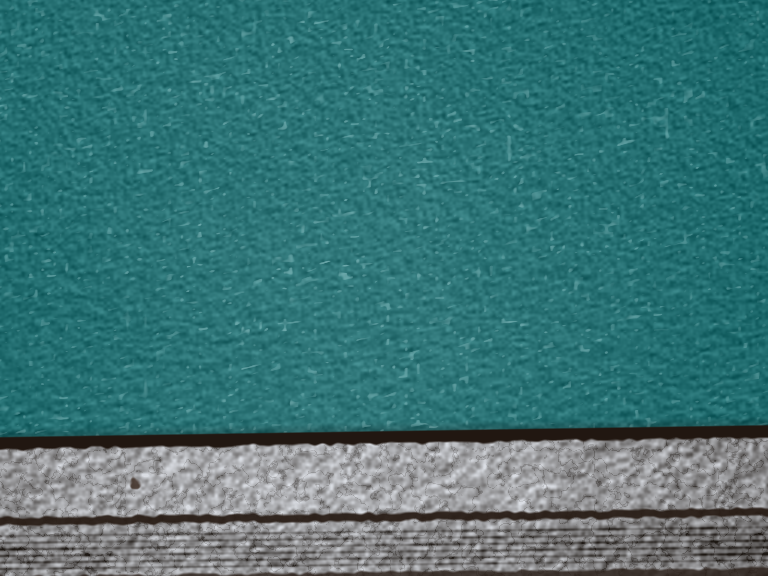
Write a WebGL 1 fragment shader that draws this texture.

```glsl
precision highp float;
// Grained teal sheet above a worn metal ledge with dark grooves and scored lines.
// Stretched value noise, lit by its slope, makes the grain; slightly tilted
// bands of height split the sheet, the gap, the ledge and the lined strip.
uniform vec2 u_resolution;

const vec3 TEAL_DEEP = vec3(0.075, 0.385, 0.395);
const vec3 TEAL_SOFT = vec3(0.185, 0.465, 0.475);
const vec3 TEAL_GLINT = vec3(0.52, 0.74, 0.75);
const vec3 GAP_COLOR = vec3(0.13, 0.09, 0.065);
const vec3 METAL_DARK = vec3(0.25, 0.235, 0.225);
const vec3 METAL_LIGHT = vec3(0.79, 0.80, 0.82);
const float SHEET_EDGE = 0.241;
const float LEDGE_TOP = 0.2205;
const float GROOVE_TOP = 0.1025;
const float GROOVE_BOTTOM = 0.087;
const float SHEET_TILT = 0.0156;
const float GROOVE_TILT = 0.0115;
const float LINE_PITCH = 0.0115;
const vec2 PIT_CENTER = vec2(0.234, 0.161);

float hash(vec2 p) {
  vec3 q = fract(vec3(p.xyx) * 0.1031);
  q += dot(q, q.yzx + 33.33);
  return fract((q.x + q.y) * q.z);
}

float noise(vec2 p) {
  vec2 i = floor(p);
  vec2 f = fract(p);
  f = f * f * (3.0 - 2.0 * f);
  float low = mix(hash(i), hash(i + vec2(1.0, 0.0)), f.x);
  float high = mix(hash(i + vec2(0.0, 1.0)), hash(i + vec2(1.0, 1.0)), f.x);
  return mix(low, high, f.y);
}

float fbm(vec2 p) {
  float sum = 0.0;
  float gain = 0.5;
  for (int i = 0; i < 4; i++) {
    sum += gain * noise(p);
    p = mat2(0.8, 0.6, -0.6, 0.8) * p * 2.03 + 17.3;
    gain *= 0.5;
  }
  return sum / 0.9375;
}

// Signed relief: height minus the height a little further along "toLight"
float relief(vec2 p, vec2 toLight) {
  return noise(p) - noise(p + toLight);
}

vec3 sheet(vec2 p) {
  // Broad light: pale middle, deeper corners and right side
  vec2 fromGlow = (p - vec2(0.62, 0.50)) / vec2(0.72, 0.78);
  float light = exp(-dot(fromGlow, fromGlow) * 1.1);
  light += 0.22 * smoothstep(0.7, 0.0, p.x) * smoothstep(0.4, 1.0, p.y);
  light += 0.25 * (fbm(p * 7.0) - 0.5);
  vec3 color = mix(TEAL_DEEP, TEAL_SOFT, clamp(light, 0.0, 1.0));

  // Wrinkles climb to the right and lengthen toward the near edge
  float near = smoothstep(0.85, 0.25, p.y);
  float warp = fbm(p * 13.0) - 0.5;
  vec2 g = vec2(p.x, p.y - 0.17 * p.x + 0.022 * warp);
  float fine = relief(g * vec2(125.0, 160.0) + 9.0, vec2(0.5, 0.8));
  float wrinkle = relief(g * vec2(58.0, 128.0), vec2(0.25, 0.9));
  float grain = mix(fine, wrinkle, 0.25 + 0.45 * near);
  float speckle = noise(p * vec2(175.0, 190.0) + 41.0) - 0.5;
  color += vec3(0.9, 1.0, 1.0) * (0.125 * grain + 0.085 * speckle);

  float glint = noise(g * vec2(95.0, 145.0) + 73.0);
  glint = smoothstep(0.76, 0.98, glint) * (0.3 + 0.7 * noise(p * 28.0));
  return mix(color, TEAL_GLINT, glint * (0.35 + 0.4 * light));
}

vec3 metal(vec2 p, float height) {
  float middle = exp(-pow((p.x - 0.56) / 0.72, 2.0));
  float tone = 0.42 + 0.36 * middle + 0.35 * (fbm(p * 32.0) - 0.5);
  tone += 0.42 * relief(p * vec2(95.0, 110.0), vec2(-0.5, 0.7));
  tone += 0.32 * (noise(p * 165.0 + 12.0) - 0.5);
  // Thin cracks follow the mid level of a broken noise field
  float crack = abs(fbm(p * 48.0 + 5.0) - 0.5);
  tone -= 0.22 * (1.0 - smoothstep(0.0, 0.045, crack));

  // Scored lines on the lower strip, worn away in patches
  float strip = 1.0 - smoothstep(0.070, 0.078, height);
  strip *= smoothstep(0.006, 0.014, height);
  float wave = 0.5 + 0.5 * cos(6.28318 * height / LINE_PITCH);
  float wear = noise(p * vec2(42.0, 75.0) + 30.0);
  tone -= strip * (0.08 + 0.52 * wave * wave * (0.35 + 0.65 * wear));
  tone -= 0.06 * (1.0 - smoothstep(0.085, 0.105, height));
  return mix(METAL_DARK, METAL_LIGHT, clamp(tone, -0.25, 1.12));
}

void main() {
  vec2 p = gl_FragCoord.xy / u_resolution.y;
  float soft = max(0.0018, 0.8 / u_resolution.y);
  float ragged = 0.006 * (noise(p * vec2(75.0, 40.0)) - 0.5);
  float edgeHeight = p.y - SHEET_TILT * p.x;
  float grooveHeight = p.y - GROOVE_TILT * p.x;

  vec3 color = metal(p, grooveHeight);

  // Small stained pit in the ledge
  vec2 fromPit = (p - PIT_CENTER) * vec2(0.8, 1.1);
  float pit = length(fromPit) + 0.008 * (noise(p * 130.0) - 0.5);
  color = mix(color, GAP_COLOR * 1.7, 0.8 * (1.0 - smoothstep(0.006, 0.012, pit)));

  // Groove between ledge and strip, and the dark lip at the bottom right
  float groove = smoothstep(GROOVE_BOTTOM - soft, GROOVE_BOTTOM + 2.0 * soft, grooveHeight + ragged);
  groove *= 1.0 - smoothstep(GROOVE_TOP - 2.0 * soft, GROOVE_TOP + soft, grooveHeight + ragged);
  float lip = 1.0 - smoothstep(-0.004, 0.002, grooveHeight + ragged);
  color = mix(color, GAP_COLOR * 1.15, max(groove * 0.93, lip * 0.8));

  // Shadowed gap, then the sheet above it
  float gap = smoothstep(LEDGE_TOP - 2.0 * soft, LEDGE_TOP + soft, edgeHeight + ragged);
  color = mix(color, GAP_COLOR, gap);
  float cover = smoothstep(SHEET_EDGE - soft, SHEET_EDGE + soft, edgeHeight);
  float edgeShade = 0.82 + 0.18 * smoothstep(0.0, 0.018, edgeHeight - SHEET_EDGE);
  color = mix(color, sheet(p) * edgeShade, cover);

  gl_FragColor = vec4(clamp(color, 0.0, 1.0), 1.0);
}
```
